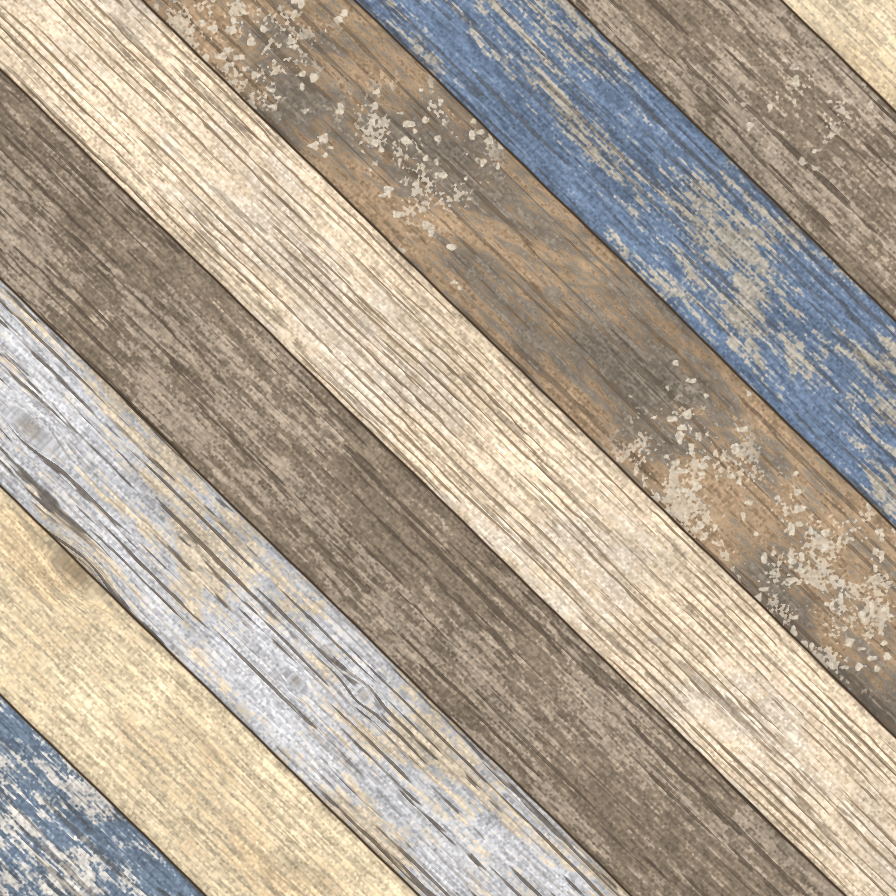
A WebGL 2 fragment shader for this texture:

```glsl
#version 300 es
precision highp float;
uniform vec2 u_resolution;
out vec4 fragColor;

// Plank layout, in canvas units
const float SLOPE = 0.978;
const float UNIT = 1.3987; // length of (1, SLOPE)
const float FIRST_SEAM = -1.085;
const float PITCH = 0.2325;
const float SEAM_WIDTH = 0.0012;
const float GRAIN_FREQ = 680.0;
const int PLANKS = 9;
const int STAIN_COUNT = 5;
const int KNOT_COUNT = 4;

// Colours, from the upper right plank to the lower left one
const vec3 BASE[PLANKS] = vec3[](
    vec3(0.95, 0.87, 0.74), vec3(0.58, 0.52, 0.45), vec3(0.46, 0.53, 0.63),
    vec3(0.73, 0.62, 0.50), vec3(0.98, 0.89, 0.77), vec3(0.57, 0.51, 0.44),
    vec3(0.84, 0.84, 0.85), vec3(0.95, 0.87, 0.73), vec3(0.48, 0.54, 0.61));
const vec3 WORN[PLANKS] = vec3[](
    vec3(0.89, 0.80, 0.66), vec3(0.67, 0.61, 0.54), vec3(0.68, 0.65, 0.60),
    vec3(0.52, 0.48, 0.43), vec3(0.90, 0.84, 0.76), vec3(0.66, 0.60, 0.53),
    vec3(0.83, 0.77, 0.68), vec3(0.91, 0.81, 0.66), vec3(0.80, 0.78, 0.75));
// Grain lines, worn cover, paint spots, cracks
const vec4 TRAITS[PLANKS] = vec4[](
    vec4(0.15, 0.30, 0.0, 0.15), vec4(0.15, 0.42, 0.9, 0.55), vec4(0.06, 0.34, 0.0, 0.35),
    vec4(0.06, 0.46, 1.0, 0.40), vec4(0.72, 0.35, 0.0, 0.30), vec4(0.18, 0.40, 0.1, 0.55),
    vec4(0.28, 0.38, 0.0, 0.65), vec4(0.18, 0.30, 0.0, 0.12), vec4(0.06, 0.45, 0.0, 0.35));
const vec3 SEAM_COLOR = vec3(0.27, 0.22, 0.17);
const vec3 LINE_COLOR = vec3(0.50, 0.42, 0.33);
const vec3 CRACK_COLOR = vec3(0.33, 0.29, 0.25);
const vec3 PAINT_COLOR = vec3(0.88, 0.83, 0.75);
// Centre and radius
const vec3 STAINS[STAIN_COUNT] = vec3[](
    vec3(0.26, 0.95, 0.09), vec3(0.47, 0.83, 0.08), vec3(0.76, 0.47, 0.08),
    vec3(0.93, 0.34, 0.11), vec3(0.90, 0.88, 0.05));
const vec3 KNOTS[KNOT_COUNT] = vec3[](
    vec3(0.035, 0.52, 0.022), vec3(0.085, 0.36, 0.028),
    vec3(0.33, 0.24, 0.011), vec3(0.405, 0.225, 0.013));

vec2 hash2(vec2 p) {
    vec3 a = fract(p.xyx * vec3(0.1031, 0.1030, 0.0973));
    a += dot(a, a.yzx + 33.33);
    return fract((a.xx + a.yz) * a.zy);
}
// Cellular noise: nearest distance, nearest id, smooth blend of ids
vec3 cells(vec2 p) {
    vec2 nearest = vec2(9.0, 0.0), blend = vec2(0.0);
    for (int i = 0; i < 9; i++) {
        vec2 cell = floor(p) + vec2(i % 3 - 1, i / 3 - 1);
        float d = length(cell + 0.2 + 0.6 * hash2(cell) - p);
        float id = hash2(cell + 71.0).x;
        if (d < nearest.x) nearest = vec2(d, id);
        blend += vec2(id, 1.0) * exp(-6.0 * d * d);
    }
    return vec3(nearest, blend.x / blend.y);
}
float layeredSines(vec2 p) {
    float sum = 0.0, amp = 0.5;
    for (int i = 0; i < 6; i++) {
        p = mat2(0.8, 0.6, -0.6, 0.8) * p * 1.8 + 0.8 * sin(p.yx + float(i));
        sum += amp * sin(p.x) * cos(p.y);
        amp *= 0.72;
    }
    return 0.5 + 0.55 * sum;
}
// x runs along the planks, y across them
vec2 toPlank(vec2 uv) {
    float down = 1.0 - uv.y;
    return vec2(uv.x + SLOPE * down, down - SLOPE * uv.x) / UNIT;
}

void main() {
    vec2 uv = gl_FragCoord.xy / u_resolution;
    float pixel = 1.0 / min(u_resolution.x, u_resolution.y);
    vec2 q = toPlank(uv);
    float wobble = 0.0004 * sin(q.x * 19.0) + 0.0002 * sin(q.x * 83.0);
    float row = ((q.y + wobble) * UNIT - FIRST_SEAM) / PITCH;
    int plank = clamp(int(floor(row)), 0, PLANKS - 1);
    float edge = (0.5 - abs(fract(row) - 0.5)) * PITCH / UNIT;
    vec4 traits = TRAITS[plank];

    // Knots push the grain aside
    vec2 g = q;
    float knot = 0.0;
    for (int i = 0; i < KNOT_COUNT; i++) {
        vec2 away = (q - toPlank(KNOTS[i].xy)) / (KNOTS[i].z * vec2(1.5, 1.0));
        float pull = exp(-dot(away, away));
        g.y -= 0.6 * KNOTS[i].z * pull * sign(away.y) * smoothstep(0.0, 0.4, abs(away.y));
        knot += smoothstep(0.7, 1.0, pull);
    }
    g += float(plank) * vec2(3.7, 1.3);

    // Fibres and worn patches
    float fibre = cells(g * vec2(9.0, 190.0)).z - 0.5;
    float fine = cells(g * vec2(50.0, 380.0)).z - 0.5;
    float grit = cells(g * 330.0).z - 0.5;
    float mottle = layeredSines(g * vec2(6.0, 12.0));
    float cover = mottle + 0.35 * fibre + 0.45 * fine + 0.3 * grit + traits.y - 1.0;
    vec3 color = mix(BASE[plank], WORN[plank], smoothstep(-0.16, 0.16, cover));
    color *= 1.0 + 0.14 * fibre + 0.25 * fine + 0.25 * grit;
    color *= 0.94 + 0.12 * layeredSines(g * vec2(5.0, 13.0) + 9.0);

    // Grain lines and cracks
    float warp = 5.0 * cells(g * vec2(1.5, 16.0)).z + 0.5 * sin(g.x * 31.0) + 1.5 * fine;
    float line = smoothstep(0.3, 1.0, sin(g.y * GRAIN_FREQ + warp));
    line *= smoothstep(0.2, 0.65, cells(g * vec2(10.0, 70.0) + 5.0).z + 0.5 * fine);
    color = mix(color, LINE_COLOR, line * traits.x);
    float split = cells(g * vec2(7.0, 240.0) + 31.0).z + 0.25 * fine;
    color = mix(color, CRACK_COLOR, (1.0 - smoothstep(0.12, 0.28, split)) * traits.w);
    color = mix(color, LINE_COLOR, 0.3 * min(knot, 1.0));

    // Clustered paint spots and flakes
    float cluster = 0.0;
    for (int i = 0; i < STAIN_COUNT; i++) {
        vec2 away = (uv - STAINS[i].xy) / STAINS[i].z;
        cluster += exp(-dot(away, away));
    }
    vec3 spot = cells(q * 75.0 + 0.12 * sin(q.yx * 400.0));
    float radius = 0.16 + 0.28 * fract(spot.y * 13.0) + 0.15 * grit;
    float paint = (1.0 - smoothstep(radius - 0.1, radius + 0.1, spot.x)) * step(spot.y, 0.4 * cluster);
    float flakes = smoothstep(0.82, 1.0, layeredSines(q * 22.0) + 0.3 * min(cluster, 1.0) + 0.5 * grit);
    paint = max(paint, 0.75 * flakes * smoothstep(0.05, 0.6, cluster));
    color = mix(color, PAINT_COLOR * (1.0 + 0.2 * grit), 0.9 * paint * traits.z);

    // Seams
    color *= 1.0 - 0.18 * exp(-edge / 0.004);
    color = mix(SEAM_COLOR, color, smoothstep(SEAM_WIDTH - pixel, SEAM_WIDTH + pixel, edge));
    fragColor = vec4(clamp(color, 0.0, 1.0), 1.0);
}
```
